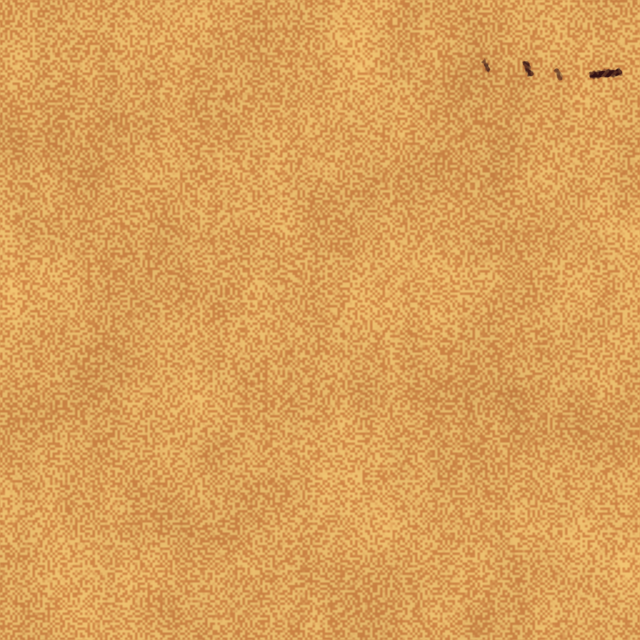
Write a Shadertoy shader that draws this texture.

```glsl
// Sandy ochre ground of fine maze-like grain, with a few dark flecks near the top right.
// Grain: high-passed hash on a square lattice, thresholded and smoothly interpolated.
// Gradient noise drifts the threshold and tint; ragged capsules form the flecks.

const float GRAIN_CELLS = 256.0;    // grain cells across the canvas
const float GRAIN_CONTRAST = 0.80;  // share of neighbours removed from each cell
const float GRAIN_SOFTNESS = 0.11;  // half width of the threshold
const float GRAIN_BIAS = 0.015;     // positive values favour the light colour
const float PATCH_DRIFT = 0.14;     // threshold change from broad patches
const float TINT_DRIFT = 0.045;     // brightness change from broad patches
const vec3 LIGHT_SAND = vec3(0.912, 0.738, 0.425);
const vec3 DARK_SAND = vec3(0.800, 0.515, 0.268);
const vec3 FLECK_COLOR = vec3(0.20, 0.065, 0.075);
const float FLECK_EDGE = 0.0022;
const float FLECK_RAGGEDNESS = 0.0035;

// Flecks: centre (xy) and half axis (zw); shape: radius and opacity.
const int FLECK_COUNT = 4;
const vec4 FLECK_AXIS[FLECK_COUNT] = vec4[](
    vec4(0.760, 0.897, 0.0025, -0.0060),
    vec4(0.825, 0.892, 0.0035, -0.0075),
    vec4(0.873, 0.883, 0.0035, -0.0060),
    vec4(0.947, 0.885, 0.0200, 0.0022));
const vec2 FLECK_SHAPE[FLECK_COUNT] = vec2[](
    vec2(0.0030, 0.75), vec2(0.0044, 0.90),
    vec2(0.0034, 0.60), vec2(0.0056, 1.00));

float hash(vec2 p) {
    vec3 q = fract(p.xyx * 0.1031);
    q += dot(q, q.yzx + 33.33);
    return fract((q.x + q.y) * q.z);
}

vec2 gradientAt(vec2 cell) {
    float angle = 6.28319 * hash(cell + 71.0);
    return vec2(cos(angle), sin(angle));
}

float gradientNoise(vec2 p) {
    vec2 i = floor(p), f = fract(p);
    vec2 e = vec2(0.0, 1.0);
    vec2 u = f * f * f * (f * (f * 6.0 - 15.0) + 10.0);
    float a = dot(gradientAt(i), f);
    float b = dot(gradientAt(i + e.yx), f - e.yx);
    float c = dot(gradientAt(i + e.xy), f - e.xy);
    float d = dot(gradientAt(i + e.yy), f - e.yy);
    return mix(mix(a, b, u.x), mix(c, d, u.x), u.y);
}

// Lightness of one grain cell: its hash against its four neighbours.
float grainCell(vec2 cell, float drift) {
    vec2 e = vec2(1.0, 0.0);
    float around = hash(cell + e) + hash(cell - e) + hash(cell + e.yx) + hash(cell - e.yx);
    float level = hash(cell) - 0.5 - GRAIN_CONTRAST * (around * 0.25 - 0.5);
    return smoothstep(-GRAIN_SOFTNESS, GRAIN_SOFTNESS, level + drift);
}

float grain(vec2 uv, float drift) {
    vec2 p = uv * GRAIN_CELLS + 299.5;
    vec2 i = floor(p), u = smoothstep(0.0, 1.0, fract(p));
    vec2 e = vec2(0.0, 1.0);
    float bottom = mix(grainCell(i, drift), grainCell(i + e.yx, drift), u.x);
    float top = mix(grainCell(i + e.xy, drift), grainCell(i + e.yy, drift), u.x);
    return mix(bottom, top, u.y);
}

float capsule(vec2 p, vec2 halfAxis, float radius) {
    float along = clamp(dot(p, halfAxis) / dot(halfAxis, halfAxis), -1.0, 1.0);
    return length(p - halfAxis * along) - radius;
}

void mainImage(out vec4 fragColor, in vec2 fragCoord) {
    vec2 uv = fragCoord / iResolution.xy;

    // Broad patches and faint upright streaks
    float patches = gradientNoise(uv * 5.0 + 3.7) + 0.6 * gradientNoise(uv * 13.0 + 19.2);
    float streaks = gradientNoise(uv * vec2(30.0, 8.0) + 41.3);
    float drift = patches + 0.5 * streaks;

    // Sand grain
    float lightness = grain(uv, GRAIN_BIAS + PATCH_DRIFT * drift);
    vec3 color = mix(DARK_SAND, LIGHT_SAND, lightness);
    color *= 1.0 + TINT_DRIFT * drift;

    // Dark flecks with ragged edges
    float ragged = FLECK_RAGGEDNESS * gradientNoise(uv * 170.0);
    float mottling = 0.75 + 0.25 * smoothstep(-0.3, 0.2, gradientNoise(uv * 140.0 + 8.0));
    for (int k = 0; k < FLECK_COUNT; k++) {
        vec4 axis = FLECK_AXIS[k];
        float d = capsule(uv - axis.xy, axis.zw, FLECK_SHAPE[k].x) + ragged;
        float cover = 1.0 - smoothstep(-FLECK_EDGE, FLECK_EDGE, d);
        color = mix(color, FLECK_COLOR, cover * FLECK_SHAPE[k].y * mottling);
    }

    fragColor = vec4(color, 1.0);
}
```
